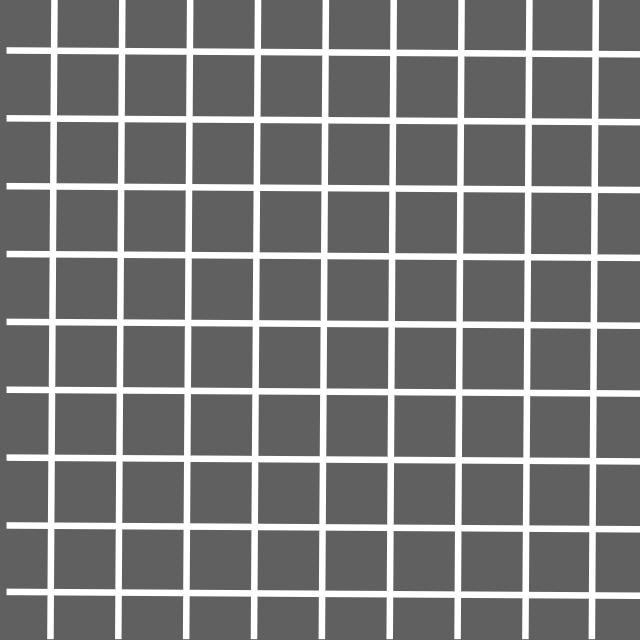
This pattern is drawn by a WebGL 1 fragment shader. Its source:

```glsl
precision highp float;

// A white square grid, nine lines each way, on flat dark grey.
// The lines lean slightly; the last line each way sits a little closer,
// and the horizontal lines stop short of the left edge.

uniform vec2 u_resolution;

// Coverage of evenly spaced lines along one axis, starting at "first".
float gridLines(float position, float first, float pixel) {
    float spacing = 0.10602;
    float index = clamp(floor((position - first) / spacing + 0.5), 0.0, 8.0);
    float center = first + index * spacing - 0.0022 * step(7.5, index);
    float edge = abs(position - center) - 0.0051;
    return clamp(0.5 - edge / pixel, 0.0, 1.0);
}

void main() {
    float pixel = 1.0 / min(u_resolution.x, u_resolution.y);
    vec2 uv = gl_FragCoord.xy / u_resolution;
    float depth = 1.0 - uv.y; // distance down from the top edge

    // Shear both axes in opposite directions for a small rotation
    float columns = gridLines(uv.x + 0.0063 * depth, 0.0851, pixel);
    float rows = gridLines(depth - 0.0061 * uv.x, 0.0788, pixel);

    // Plain margins: left of the rows, and a sliver below the columns
    rows *= clamp(0.5 + (uv.x - 0.0102) / pixel, 0.0, 1.0);
    columns *= clamp(0.5 + (uv.y - 0.0013) / pixel, 0.0, 1.0);

    vec3 color = mix(vec3(0.377), vec3(1.0), max(columns, rows));
    gl_FragColor = vec4(color, 1.0);
}
```
